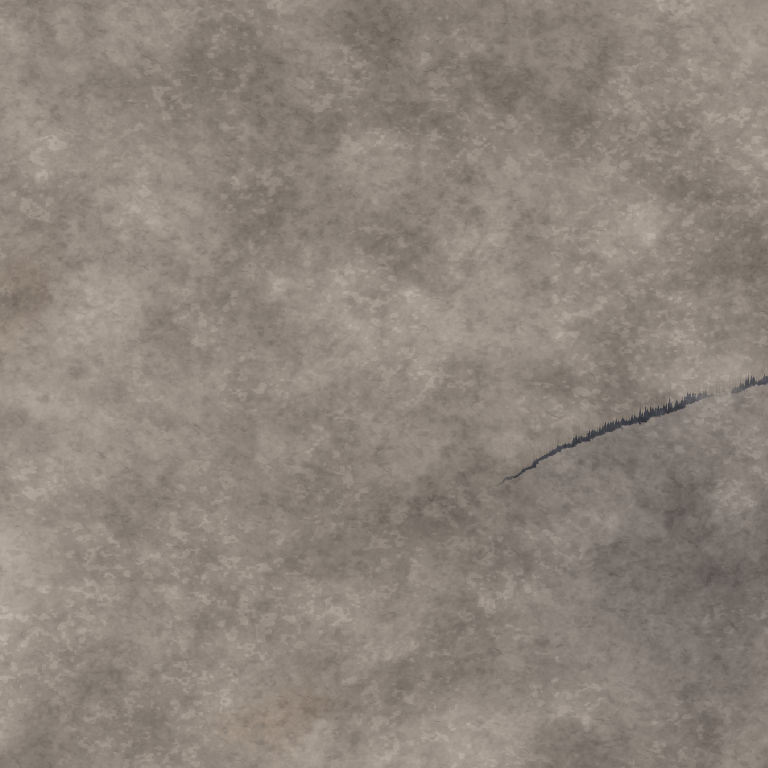
A Shadertoy shader for this texture:

```glsl
// Weathered warm-grey plaster with one dark ragged crack at the right.
// Smooth cellular noise in octaves gives the mottling and, cut at a level, the
// ragged flakes; thin ellipses give scratches, a bent spiky line the crack.

#define BASE_COLOR vec3(0.561, 0.522, 0.486)
#define TONE_TINT vec3(1.0, 0.97, 0.92)
#define CRACK_COLOR vec3(0.23, 0.24, 0.27)
#define MOTTLE_SCALE 4.5
#define MOTTLE_CONTRAST 0.38
#define ROUGHNESS 0.81
#define FLAKE_SCALE 95.0
#define FLAKE_STRENGTH 0.055
#define SCRATCH_CELLS 38.0
#define SCRATCH_STRENGTH 0.06
#define CRACK_START 0.635
#define CRACK_WIDTH 0.0042

vec2 hash2(vec2 p) {
    vec3 q = fract(p.xyx * vec3(0.1031, 0.1030, 0.0973));
    q += dot(q, q.yzx + 33.33);
    return fract((q.xx + q.yz) * q.zy);
}

// Blend of random cell values, weighted by distance to each cell point
float cellNoise(vec2 p) {
    float sum = 0.0, total = 0.0;
    for (int i = 0; i < 9; i++) {
        vec2 id = floor(p) + vec2(i % 3 - 1, i / 3 - 1);
        vec2 d = id + 0.15 + 0.7 * hash2(id + 50.0) - p;
        float w = exp(-7.0 * dot(d, d));
        sum += w * hash2(id + 117.0).x;
        total += w;
    }
    return sum / total;
}

float mottle(vec2 p) {
    float sum = 0.0, total = 0.0, amp = 1.0;
    for (int i = 0; i < 7; i++) {
        sum += amp * cellNoise(p);
        total += amp;
        amp *= ROUGHNESS;
        p = mat2(0.96, 0.28, -0.28, 0.96) * p * 2.03 + 19.7;
    }
    return sum / total;
}

// Sparse thin bent ellipses at random angles
float scratches(vec2 p, float blur) {
    float cover = 0.0;
    for (int i = 0; i < 9; i++) {
        vec2 id = floor(p) + vec2(i % 3 - 1, i / 3 - 1);
        vec2 rnd = hash2(id + 231.0);
        vec2 d = p - id - hash2(id + 77.0);
        float angle = 0.4 + 2.6 * (rnd.x - 0.5);
        d = mat2(cos(angle), -sin(angle), sin(angle), cos(angle)) * d;
        d.y += 0.03 * sin(15.0 * d.x + 6.0 * rnd.y);
        float dist = 0.07 * (length(d / vec2(1.0, 0.07)) - 0.1 - 0.22 * rnd.y);
        cover = max(cover, step(rnd.x, 0.35) * (1.0 - smoothstep(-blur, blur, dist)));
    }
    return cover;
}

// Soft round pool of tone
float pool(vec2 uv, vec2 center, vec2 radius) {
    vec2 d = (uv - center) / radius;
    return exp(-dot(d, d));
}

// Ragged spike height along x, from 0 to 1
float spikes(float x) {
    float tip = 1.0 - abs(2.0 * fract(x) - 1.0);
    return tip * hash2(vec2(floor(x), 4.0)).x;
}

void mainImage(out vec4 fragColor, in vec2 fragCoord) {
    vec2 uv = fragCoord / iResolution.xy;
    float px = 1.0 / iResolution.y;

    // Mottling and broad light and shade
    vec2 bent = uv + 0.012 * sin(uv.yx * vec2(13.0, 11.0) + vec2(1.0, 4.0));
    float cloud = mottle(bent * vec2(1.0, 1.15) * MOTTLE_SCALE + 3.0) - 0.5;
    bent += 0.2 * cloud;
    float tone = cloud * MOTTLE_CONTRAST + 0.012 - 0.022 * bent.x;
    tone += 0.055 * pool(bent, vec2(0.01, 0.27), vec2(0.06, 0.14));
    tone += 0.028 * pool(bent, vec2(0.18, 0.42), vec2(0.14, 0.09));
    tone += 0.040 * pool(bent, vec2(0.65, 0.74), vec2(0.06, 0.05));
    tone += 0.022 * pool(bent, vec2(0.98, 0.75), vec2(0.09, 0.20));
    tone -= 0.040 * pool(bent, vec2(0.88, 0.20), vec2(0.24, 0.25));
    tone -= 0.025 * pool(bent, vec2(0.06, 0.98), vec2(0.16, 0.08));
    tone -= 0.035 * pool(bent, vec2(0.48, 0.285), vec2(0.07, 0.022));

    // Ragged flakes in patches, dark pits and scratches
    vec2 grain = uv * vec2(0.85, 1.15) * FLAKE_SCALE;
    float fine = 0.6 * cellNoise(grain) + 0.4 * cellNoise(grain * 2.3 + 31.0);
    float patches = smoothstep(0.35, 0.7, cellNoise(uv * 13.0 + 40.0));
    tone += FLAKE_STRENGTH * smoothstep(0.60, 0.74, fine) * (0.25 + 0.75 * patches);
    tone -= 0.6 * FLAKE_STRENGTH * smoothstep(0.38, 0.24, fine) * (1.0 - 0.5 * patches);
    tone -= SCRATCH_STRENGTH * scratches(uv * SCRATCH_CELLS, 0.7 * px * SCRATCH_CELLS);

    // Warm stains and a cooler lower right
    vec3 color = BASE_COLOR + tone * TONE_TINT;
    float rust = pool(bent, vec2(0.37, 0.08), vec2(0.06, 0.03))
               + 0.6 * pool(bent, vec2(0.02, 0.60), vec2(0.05, 0.07));
    color += rust * vec3(0.008, -0.010, -0.024);
    color += vec3(-0.010, -0.004, 0.006) * pool(uv, vec2(0.9, 0.25), vec2(0.25));

    // Crack: bent line, faded gap, ragged top and cool shade beneath
    float u = (uv.x - CRACK_START) / (1.0 - CRACK_START);
    float above = uv.y - 0.365 - 0.15 * u - 0.013 * sin(4.2 * u) - 0.03 * cloud;
    float start = smoothstep(0.0, 0.25, u);
    float gap = 1.0 - 0.9 * pool(vec2(u, 0.0), vec2(0.83, 0.0), vec2(0.07, 1.0));
    float width = CRACK_WIDTH * start * gap;
    float ragged = spikes(uv.x * 130.0 + 12.0 * above) + spikes(uv.x * 290.0 - 20.0 * above);
    float top = width * (0.4 + 1.7 * ragged * smoothstep(0.1, 0.5, u));
    float crack = smoothstep(-px, px, above + width) * smoothstep(1.5 * px, -1.5 * px, above - top);
    float hairs = ragged * start * step(0.0, above) * exp(-above / 0.012);
    float shade = start * exp(-abs(above) / 0.045) * step(above, 0.0);
    color -= vec3(0.035, 0.030, 0.022) * shade + 0.08 * hairs;
    color = mix(color, CRACK_COLOR + tone, 0.85 * crack * gap * smoothstep(0.0, 0.06, u));
    fragColor = vec4(clamp(color, 0.0, 1.0), 1.0);
}
```
